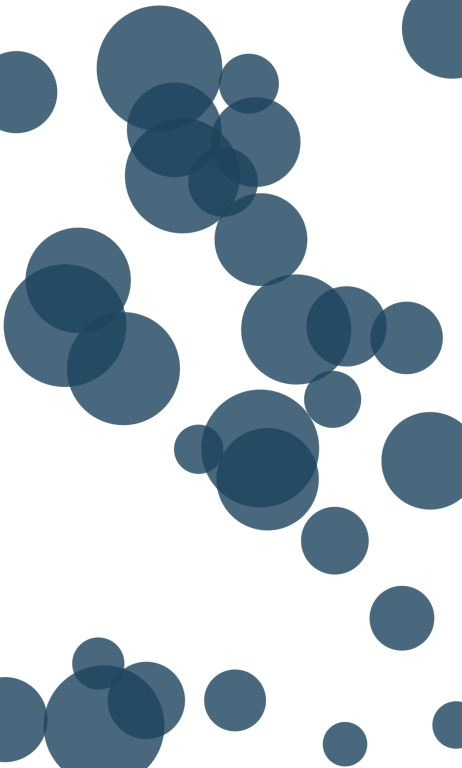
A WebGL 2 fragment shader for this background:

```glsl
#version 300 es
precision highp float;
// Translucent slate-blue discs scattered over white, darker where they overlap.

uniform vec2 u_resolution;
out vec4 fragColor;

const int DISC_COUNT = 29;

// Quadratic sequence: scatters centres irregularly over the unit square.
vec2 discCentre(float i) {
    return fract(vec2(0.3772, 0.213) * i * i + vec2(0.0, 0.618 * i));
}

// Golden-ratio steps spread the radii evenly between smallest and largest.
float discRadius(float i) {
    return mix(0.045, 0.138, fract(0.618 * i));
}

void main() {
    // Canvas width is one unit.
    float pixel = 1.0 / u_resolution.x;
    vec2 canvas = u_resolution * pixel;
    vec2 p = gl_FragCoord.xy * pixel;

    vec3 color = vec3(1.0);
    for (int n = 1; n <= DISC_COUNT; n++) {
        float i = float(n);
        float dist = length(p - discCentre(i) * canvas) - discRadius(i);
        float coverage = 1.0 - smoothstep(-0.75 * pixel, 0.75 * pixel, dist);
        color = mix(color, vec3(0.11, 0.262, 0.362), 0.8 * coverage);
    }
    fragColor = vec4(color, 1.0);
}
```
